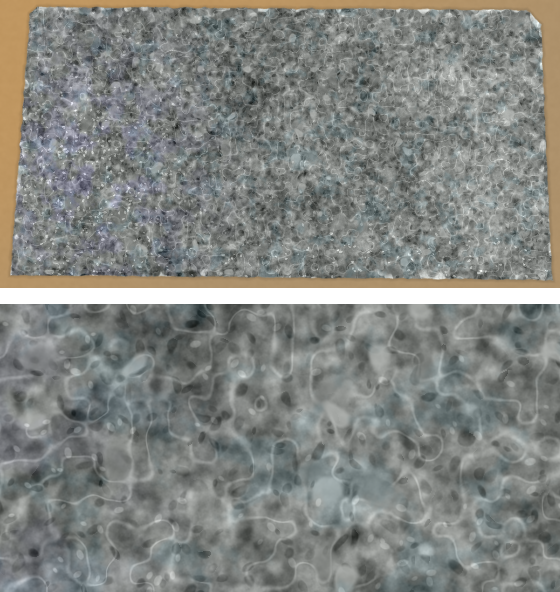
Top, the full canvas; bottom, a detail of the centre.
This texture is drawn by a Shadertoy shader. Its source:

```glsl
// A worn grey stone slab with chipped edges, lying on tan board.
// Layers of scattered grains, fractal noise and thin ridges give the stone;
// a noisy four-sided distance function gives its outline.

#define GRAIN_SCALE 68.0
#define GRAIN_DARKNESS 0.13
#define VEIN_STRENGTH 0.11
#define ROUGHNESS 0.46
#define CLOUDINESS 0.24
#define EDGE_WEAR 0.010
#define STONE_TONE 0.490
#define STONE_TINT vec3(-0.003, 0.009, -0.004)
#define VIOLET_SHEEN vec3(0.015, 0.005, 0.085)
#define BOARD_WARM vec3(0.75, 0.59, 0.38)
#define BOARD_PALE vec3(0.68, 0.57, 0.42)

vec2 hash2(vec2 p) {
    vec3 q = fract(p.xyx * vec3(0.1031, 0.1030, 0.0973));
    q += dot(q, q.yzx + 33.33);
    return fract((q.xx + q.yz) * q.zy);
}

float noise(vec2 p) {
    vec2 i = floor(p), f = fract(p);
    f = f * f * (3.0 - 2.0 * f);
    float low = mix(hash2(i).x, hash2(i + vec2(1, 0)).x, f.x);
    float high = mix(hash2(i + vec2(0, 1)).x, hash2(i + vec2(1, 1)).x, f.x);
    return mix(low, high, f.y);
}

float fbm(vec2 p) {
    float sum = 0.0, amp = 0.5;
    for (int i = 0; i < 4; i++) {
        sum += amp * noise(p);
        p = mat2(1.6, 1.2, -1.2, 1.6) * p + 17.3;
        amp *= 0.5;
    }
    return sum / 0.9375;
}

// Scattered oval grains: x = coverage, y = random shade, z = rim
vec3 grains(vec2 p, float density, float seed) {
    vec3 result = vec3(0.0);
    vec2 cell = floor(p);
    for (int y = -1; y <= 1; y++)
    for (int x = -1; x <= 1; x++) {
        vec2 id = cell + vec2(x, y);
        vec2 place = hash2(id + seed), kind = hash2(id + seed + 71.7);
        vec2 d = p - id - place;
        float angle = 6.283 * kind.y, c = cos(angle), s = sin(angle);
        d = mat2(c, -s, s, c) * d * vec2(0.8, 1.25);
        float dist = length(d) - mix(0.22, 0.5, place.y);
        float cover = step(kind.x, density) * smoothstep(0.12, -0.12, dist);
        if (cover > result.x)
            result = vec3(cover, place.x, smoothstep(0.12, 0.0, abs(dist)));
    }
    return result;
}

// Signed distance to the line a-b, positive on its left
float side(vec2 p, vec2 a, vec2 b) {
    vec2 n = normalize(vec2(a.y - b.y, b.x - a.x));
    return dot(p - a, n);
}

float slabDistance(vec2 p) {
    vec2 tl = vec2(0.106, 0.976), tr = vec2(1.876, 0.965);
    vec2 br = vec2(1.918, 0.028), bl = vec2(0.036, 0.045);
    float d = max(max(side(p, tl, tr), side(p, tr, br)),
                  max(side(p, br, bl), side(p, bl, tl)));
    d = max(d, dot(p - tr + vec2(0.024), vec2(0.707)));
    d = max(d, dot(p - tl + vec2(-0.012, 0.012), vec2(-0.707, 0.707)));
    return d + EDGE_WEAR * (fbm(p * 38.0) - 0.5);
}

vec3 stoneColor(vec2 p, float depth) {
    vec2 warped = p + 0.012 * (vec2(noise(p * 45.0), noise(p * 45.0 + 9.1)) - 0.5);

    // Broad light: pale right side, dim left edge, dark diagonal band
    float band = exp(-pow((p.x - 0.95 - 0.35 * (0.5 - p.y)) / 0.28, 2.0));
    float tone = STONE_TONE + 0.045 * smoothstep(0.5, 1.7, p.x) - 0.035 * band;
    tone += CLOUDINESS * (fbm(p * 7.0) - 0.5);
    tone += ROUGHNESS * (fbm(p * 58.0) - 0.5);

    // Pale cement threads between dark grains
    float ridge = 1.0 - abs(2.0 * noise(warped * 42.0) - 1.0);
    tone += VEIN_STRENGTH * smoothstep(0.78, 1.0, ridge);
    vec3 fine = grains(warped * GRAIN_SCALE, 0.5, 3.0);
    vec3 coarse = grains(warped * GRAIN_SCALE * 0.5, 0.28, 19.0);
    tone -= GRAIN_DARKNESS * fine.x * fine.y;
    tone -= GRAIN_DARKNESS * coarse.x * (coarse.y - 0.1);

    // Smooth pebbles with faint rims, then pale chips
    vec3 pebble = grains(warped * 17.0, 0.10, 41.0);
    tone = mix(tone, 0.43 + 0.14 * pebble.y, 0.6 * pebble.x) + 0.03 * pebble.z;
    vec3 chip = grains(warped * 31.0, 0.035, 57.0);
    tone = mix(tone, 0.70, 0.7 * chip.x);

    // Glints gather in the violet patch and along the lower edge
    float patchMask = exp(-dot((p - vec2(0.32, 0.40)) * vec2(2.8, 2.4), (p - vec2(0.32, 0.40)) * vec2(2.8, 2.4)));
    float glint = grains(p * 95.0, 0.05 + 0.10 * patchMask, 83.0).x;
    tone += glint * (0.10 + 0.12 * max(patchMask, smoothstep(0.35, 0.05, p.y)));

    // Dim border with worn white spots
    float border = smoothstep(0.035, 0.0, depth);
    tone -= 0.07 * border;
    tone += 0.32 * border * smoothstep(0.62, 0.76, noise(p * 34.0 + 5.0));

    vec3 color = vec3(tone) + STONE_TINT;
    color += vec3(-0.035, 0.0, 0.015) * smoothstep(0.52, 0.75, fbm(p * 24.0 + 31.0));
    return color + VIOLET_SHEEN * patchMask * smoothstep(0.4, 0.65, fbm(p * 20.0));
}

void mainImage(out vec4 fragColor, in vec2 fragCoord) {
    vec2 p = fragCoord / iResolution.y;
    float pixel = 1.0 / iResolution.y;
    float dist = slabDistance(p);

    // Board with a gentle gradient and contact shadow
    float pale = smoothstep(0.1, 0.9, 0.45 * p.x + 0.6 * (1.0 - p.y) - 0.1);
    vec3 board = mix(BOARD_WARM, BOARD_PALE, pale) + 0.025 * (fbm(p * 60.0) - 0.5);
    board *= 1.0 - 0.12 * smoothstep(0.014, 0.0, dist);

    float inside = smoothstep(pixel, -pixel, dist);
    vec3 color = mix(board, stoneColor(p, -dist), inside);
    fragColor = vec4(clamp(color, 0.0, 1.0), 1.0);
}
```
